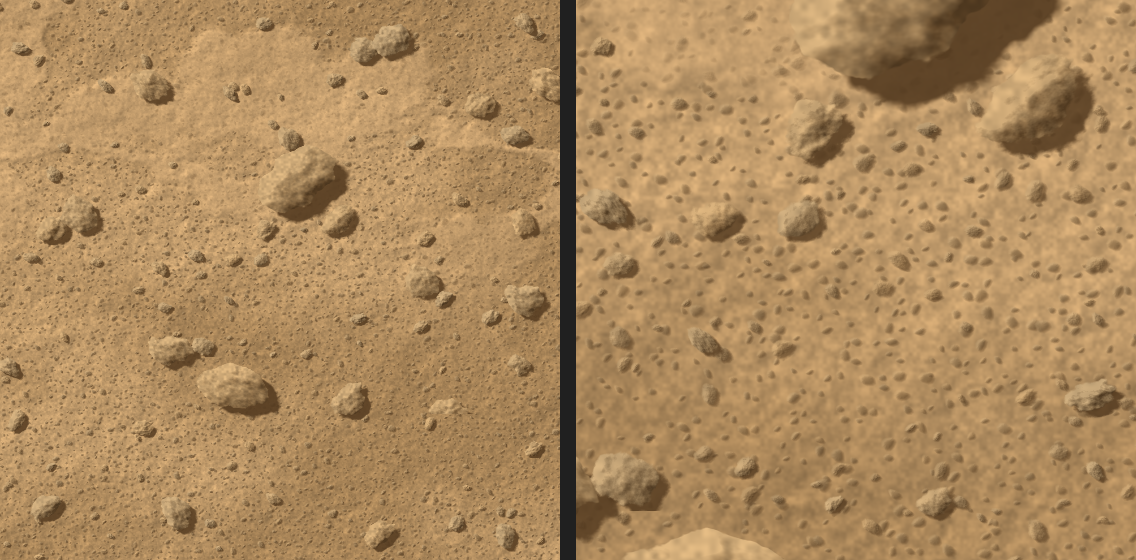
Left, the full canvas; right, a detail of the centre.
Write a Shadertoy shader that draws this texture.

```glsl
const vec2 SUN = vec2(-0.8, 0.6);

float hash(vec2 p) {
    vec3 q = fract(p.xyx * vec3(0.1031, 0.1030, 0.0973));
    q += dot(q, q.yzx + 33.33);
    return fract((q.x + q.y) * q.z);
}

float noise(vec2 p) {
    vec2 i = floor(p), f = fract(p);
    f = f * f * (3.0 - 2.0 * f);
    return mix(mix(hash(i), hash(i + vec2(1, 0)), f.x),
               mix(hash(i + vec2(0, 1)), hash(i + vec2(1, 1)), f.x), f.y);
}

float fbm(vec2 p) {
    float sum = 0.0, amp = 0.5;
    for (int i = 0; i < 5; i++) {
        sum += amp * noise(p);
        p = mat2(1.6, 1.2, -1.2, 1.6) * p + 7.3;
        amp *= 0.5;
    }
    return sum;
}

// Blocky, pitted dome, positive inside the stone outline
float stoneHeight(vec2 p, float radius, float seed, float rough) {
    float angle = (hash(vec2(seed, 1.7)) - 0.5) * 1.8;
    float c = cos(angle), s = sin(angle);
    vec2 q = mat2(c, s, -s, c) * p / radius;
    q.y *= mix(1.05, 1.7, hash(vec2(seed, 5.1)));
    vec2 a = abs(q + 0.16 * sin(q.yx * 2.3 + seed));
    float block = max(max(a.x, a.y), (a.x + a.y) * 0.74);
    float l = mix(length(q), block, 0.65);
    float bump = rough > 0.0 ? fbm(q * 1.7 + seed * 0.37) - 0.48 : 0.0;
    return 1.0 - l * l + rough * bump;
}

// Cast shadow first, then the lit stone over it
void drawStone(inout vec3 col, vec2 p, float radius, float seed, float rough, float strength) {
    if (dot(p, p) > 6.0 * radius * radius) return;
    float soft = 0.0009 + 0.4 / iResolution.y;
    float shade = stoneHeight(p + SUN * radius * 0.48, radius, seed, rough) * radius * 0.5;
    float shadow = smoothstep(-soft, soft + radius * 0.1, shade);
    col = mix(col, vec3(0.33, 0.23, 0.125), shadow * strength * 0.9);

    float h = stoneHeight(p, radius, seed, rough);
    float slope = h - stoneHeight(p + SUN * radius * 0.15, radius, seed, rough);
    float light = clamp(0.66 + 1.55 * slope, 0.0, 1.0);
    vec3 stone = mix(vec3(0.33, 0.235, 0.13), vec3(0.83, 0.68, 0.475), light);
    stone = mix(stone, stone * vec3(0.94, 0.97, 1.02), hash(vec2(seed, 9.3)));
    stone *= 0.9 + 0.2 * noise(p * 230.0 + seed);
    col = mix(col, stone, smoothstep(-soft, soft, h * radius * 0.5) * strength);
}

// One jittered grid of stones
void scatter(inout vec3 col, vec2 uv, float cells, float share, vec2 radii, float rough, float strength) {
    vec2 home = floor(uv * cells);
    for (int y = 1; y >= -1; y--)
    for (int x = -1; x <= 1; x++) {
        vec2 id = home + vec2(x, y);
        vec2 key = id + cells * 3.0 + 20.0;
        if (hash(key) > share) continue;
        vec2 jitter = vec2(hash(key + 31.7), hash(key + 57.3));
        float size = hash(key + 83.9);
        float radius = mix(radii.x, radii.y, size * size);
        float seed = floor(hash(key + 11.1) * 900.0);
        drawStone(col, uv - (id + 0.1 + 0.8 * jitter) / cells, radius, seed, rough, strength);
    }
}

// Smooth pale drifts, mostly in the upper half
float driftCover(vec2 uv) {
    vec2 warp = 0.14 * vec2(fbm(uv * 6.0), fbm(uv * 6.0 + 19.0));
    float cover = fbm((uv + warp) * vec2(3.5, 7.0) + 11.0);
    return smoothstep(0.52, 0.6, cover) * smoothstep(0.25, 0.7, uv.y);
}

float groundHeight(vec2 uv) {
    return fbm(uv * vec2(7.0, 11.0)) + 0.4 * fbm(uv * 45.0);
}

void mainImage(out vec4 fragColor, in vec2 fragCoord) {
    vec2 uv = fragCoord / iResolution.y;

    // Sand tone
    float tone = fbm(uv * vec2(3.0, 5.0) + 4.0);
    float drift = driftCover(uv);
    vec3 col = mix(vec3(0.655, 0.515, 0.34), vec3(0.765, 0.615, 0.425), smoothstep(0.25, 0.7, tone));
    col = mix(col, vec3(0.80, 0.645, 0.45), drift * 0.7);

    // Relief, drift edges and fine grain
    float relief = groundHeight(uv) - groundHeight(uv + SUN * 0.006);
    float edge = drift - driftCover(uv + SUN * 0.008);
    col *= 1.0 + 0.9 * clamp(relief, -0.2, 0.2) + 0.14 * clamp(edge, -1.0, 1.0);
    float grit = noise(uv * 150.0) - noise(uv * 150.0 + SUN * 0.5);
    float grain = noise(uv * 250.0) + noise(uv * 430.0 + 5.0) - 1.0;
    col *= 1.0 + (0.11 * grain + 0.12 * grit) * (1.0 - 0.4 * drift);

    // Grit, pebbles and rocks, from small to large
    float bare = 1.0 - 0.75 * drift;
    scatter(col, uv, 105.0, 0.6, vec2(0.0017, 0.0038), 0.0, 0.48 * bare);
    scatter(col, uv, 52.0, 0.42, vec2(0.0025, 0.0065), 0.7, 0.65 * bare);
    scatter(col, uv, 21.0, 0.17, vec2(0.006, 0.014), 1.0, 0.88);
    float rockShare = mix(0.25, 0.62, smoothstep(0.15, 0.45, uv.y));
    scatter(col, uv, 9.0, rockShare, vec2(0.014, 0.038), 1.25, 0.95);
    for (int i = 0; i < 2; i++) {
        float k = float(i);
        vec2 centre = vec2(0.53, 0.68) - k * vec2(0.115, 0.37);
        drawStone(col, uv - centre, 0.07 - 0.01 * k, 41.0 + 13.0 * k, 1.15, 1.0);
    }
    fragColor = vec4(clamp(col, 0.0, 1.0), 1.0);
}
```
